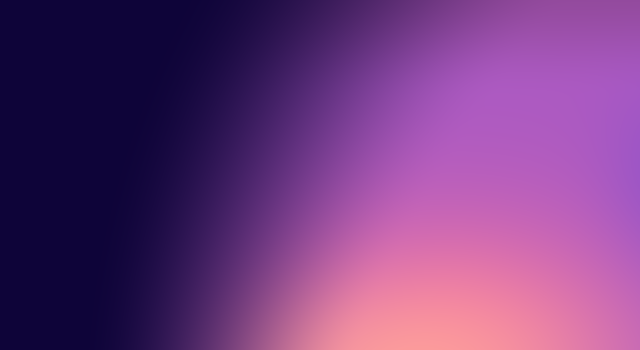
Give the GLSL for this background, as a Shadertoy shader.

```glsl
// Soft dusk gradient: navy fading into orchid, with a peach glow rising from below.

// Elliptical Gaussian falloff around a centre
float glow(vec2 p, vec2 centre, vec2 radius) {
    vec2 d = (p - centre) / radius;
    return exp(-dot(d, d));
}

void mainImage(out vec4 fragColor, in vec2 fragCoord) {
    // Height runs 0..1, width 0..1.83
    vec2 p = fragCoord / iResolution.xy * vec2(1.83, 1.0);

    vec3 navy   = vec3(0.055, 0.015, 0.222);
    vec3 orchid = vec3(0.670, 0.350, 0.760);
    vec3 mauve  = vec3(0.560, 0.280, 0.590);
    vec3 violet = vec3(0.570, 0.320, 0.790);
    vec3 pink   = vec3(0.940, 0.450, 0.640);
    vec3 peach  = vec3(1.000, 0.640, 0.600);

    // Lit side: dimmer along the top, cooler at the right edge
    vec3 light = mix(orchid, mauve, 0.9 * smoothstep(0.72, 1.05, p.y));
    light = mix(light, violet, 0.9 * glow(p, vec2(1.90, 0.44), vec2(0.18, 0.28)));

    // Warm glow with a narrower, hotter core
    light = mix(light, pink, 0.95 * glow(p, vec2(1.29, 0.04), vec2(0.52, 0.37)));
    light = mix(light, peach, 0.88 * glow(p, vec2(1.18, -0.06), vec2(0.50, 0.25)));

    // Curved shadow boundary, softer towards the top
    float boundary = 0.63 + 0.22 * p.y + 0.22 * p.y * p.y;
    float softness = 0.40 + 0.16 * p.y;
    float lit = smoothstep(-softness, softness, p.x - boundary);

    fragColor = vec4(mix(navy, light, lit), 1.0);
}
```
